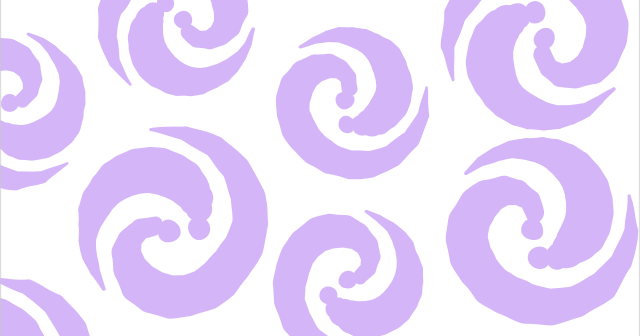
Reproduce this pattern procedurally as a Shadertoy shader.

```glsl
const vec3 PAPER = vec3(1.0);
const vec3 LILAC = vec3(0.83, 0.71, 0.97);
const vec3 RIM = vec3(0.78);
const float RIM_WIDTH = 0.0035;
const float WOBBLE = 0.035;       // unevenness of the cut edges
const float WOBBLE_SCALE = 3.2;
const int FACETS = 18;            // straight pieces per arm
const vec2 LONG_EYE = vec2(-0.21, 0.0);
const vec2 SHORT_EYE = vec2(0.0, 0.21);
const vec2 LONG_KNOB = vec2(-0.105, 0.04);
const vec2 SHORT_KNOB = vec2(-0.085, -0.26);
const float KNOB_RADIUS = 0.112;
const int SWIRLS = 8;

// Each swirl: centre x, centre y, radius, turn in degrees
const vec4 LAYOUT[SWIRLS] = vec4[SWIRLS](
    vec4(1.052, 0.691, 0.235, 0.0),
    vec4(0.515, 0.344, 0.295, 92.0),
    vec4(1.616, 0.312, 0.294, 10.0),
    vec4(1.040, 0.141, 0.240, -55.0),
    vec4(1.589, 0.886, 0.287, 195.0),
    vec4(0.520, 0.931, 0.240, 222.0),
    vec4(0.035, 0.668, 0.240, -55.0),
    vec4(0.012, -0.109, 0.295, 85.0));

vec2 hashGradient(vec2 cell) {
    vec2 h = vec2(dot(cell, vec2(127.1, 311.7)), dot(cell, vec2(269.5, 183.3)));
    return 2.0 * fract(sin(h) * 43758.55) - 1.0;
}

float gradientNoise(vec2 p) {
    vec2 i = floor(p), f = fract(p);
    vec2 w = f * f * f * (f * (f * 6.0 - 15.0) + 10.0);
    vec2 e = vec2(1.0, 0.0);
    float a = dot(hashGradient(i), f);
    float b = dot(hashGradient(i + e), f - e);
    float c = dot(hashGradient(i + e.yx), f - e.yx);
    float d = dot(hashGradient(i + e.xx), f - e.xx);
    return mix(mix(a, b, w.x), mix(c, d, w.x), w.y);
}

vec2 fromPolar(float degreesTurned, float radius) {
    float a = radians(degreesTurned);
    return radius * vec2(cos(a), sin(a));
}

// Arms as vec3(point on the spine, half width) for t from knob to tip
vec3 longArm(float t) {
    float radius = 0.25 + 0.33 * (1.0 - exp(-t / 0.13))
                 + 0.58 * smoothstep(0.5, 1.05, t);
    float width = mix(0.08, 0.2, smoothstep(0.0, 0.35, t)) * (1.0 - pow(t, 6.0));
    return vec3(LONG_EYE + fromPolar(50.0 + 320.0 * t, radius), width + 0.015);
}

vec3 shortArm(float t) {
    float radius = 0.49 + 0.05 * t + 0.3 * t * t * t * t;
    float width = 0.05 - 0.03 * t + 0.2 * sin(3.1415 * pow(t, 0.68));
    return vec3(SHORT_EYE + fromPolar(233.0 * t - 90.0, radius), width);
}

// Distance to a straight piece whose width changes along it
float taperedPiece(vec2 p, vec3 a, vec3 b) {
    vec2 along = b.xy - a.xy, q = p - a.xy;
    float h = clamp(dot(q, along) / dot(along, along), 0.0, 1.0);
    return length(q - along * h) - mix(a.z, b.z, h);
}

float swirl(vec2 p) {
    float d = min(length(p - LONG_KNOB), length(p - SHORT_KNOB)) - KNOB_RADIUS;
    vec3 outer = longArm(0.0), inner = shortArm(0.0);
    for (int i = 1; i <= FACETS; i++) {
        float t = float(i) / float(FACETS);
        vec3 nextOuter = longArm(t), nextInner = shortArm(t);
        d = min(d, taperedPiece(p, outer, nextOuter));
        d = min(d, taperedPiece(p, inner, nextInner));
        outer = nextOuter;
        inner = nextInner;
    }
    return d;
}

void mainImage(out vec4 fragColor, in vec2 fragCoord) {
    float pixel = 1.0 / iResolution.y;
    vec2 pos = fragCoord * pixel;
    float nearest = 1.0;

    // Scattered swirls
    for (int i = 0; i < SWIRLS; i++) {
        vec4 s = LAYOUT[i];
        vec2 p = (pos - s.xy) / s.z;
        if (dot(p, p) > 1.6) continue;
        vec2 axis = fromPolar(s.w, 1.0);
        p = vec2(dot(p, axis), dot(p, vec2(-axis.y, axis.x)));
        vec2 n = p * WOBBLE_SCALE + float(i) * 17.0;
        p += WOBBLE * vec2(gradientNoise(n), gradientNoise(n + 51.3));
        nearest = min(nearest, swirl(p) * s.z);
    }
    vec3 color = mix(PAPER, LILAC, clamp(0.5 - nearest / pixel, 0.0, 1.0));

    // Thin rim on both sides
    float side = min(pos.x, iResolution.x * pixel - pos.x);
    color = mix(color, RIM, clamp(0.5 + (RIM_WIDTH - side) / pixel, 0.0, 1.0) * 0.6);
    fragColor = vec4(color, 1.0);
}
```
